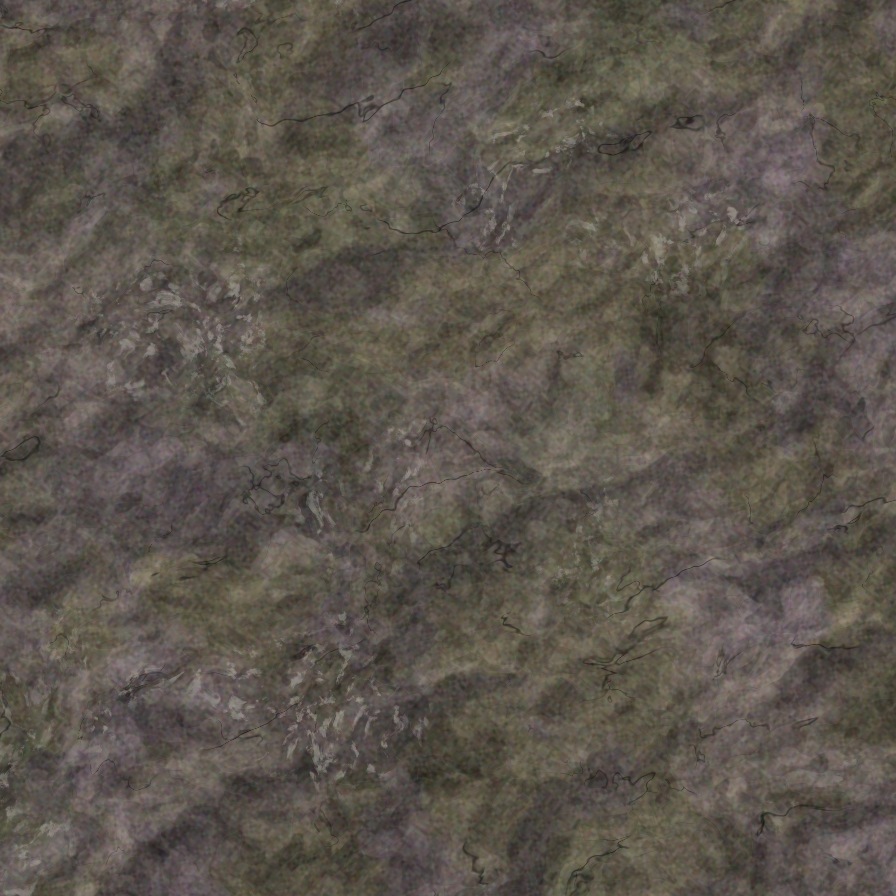
Give the GLSL for this texture, as a WebGL 2 fragment shader.

```glsl
#version 300 es
precision highp float;

uniform vec2 u_resolution;
out vec4 fragColor;

float hash(vec2 cell) {
    uvec2 q = uvec2(ivec2(cell)) * uvec2(1597u, 3812u) + uvec2(7919u, 977u);
    uint n = (q.x ^ (q.y * 2654u)) * 747796u + q.y * 28913u;
    n = (n ^ (n >> 15)) * 739391u;
    n = (n ^ (n >> 13)) * 277803u;
    n ^= n >> 16;
    return float(n & 65535u) / 65535.0;
}

float noise(vec2 p) {
    vec2 i = floor(p), f = fract(p);
    f = f * f * f * (f * (f * 6.0 - 15.0) + 10.0);
    return mix(mix(hash(i), hash(i + vec2(1, 0)), f.x),
               mix(hash(i + vec2(0, 1)), hash(i + vec2(1, 1)), f.x), f.y);
}

float fbm(vec2 p) {
    float sum = 0.0, amplitude = 0.5;
    for (int i = 0; i < 5; i++) {
        sum += amplitude * noise(p);
        p = mat2(0.8, 0.6, -0.6, 0.8) * p * 2.03 + 17.3;
        amplitude *= 0.54;
    }
    return sum / 1.037;
}

// Random tone of the nearest cell, fading to zero along its border
float facets(vec2 p) {
    vec2 base = floor(p);
    float nearest = 9.0, second = 9.0, tone = 0.0;
    for (int y = -1; y <= 1; y++) {
        for (int x = -1; x <= 1; x++) {
            vec2 cell = base + vec2(x, y);
            vec2 site = cell + vec2(hash(cell), hash(cell + 53.0));
            float d = distance(p, site);
            if (d < nearest) {
                second = nearest;
                nearest = d;
                tone = hash(cell + 91.0) - 0.5;
            } else {
                second = min(second, d);
            }
        }
    }
    return tone * smoothstep(0.0, 0.12, second - nearest);
}

// Slope of a rough surface lit from the upper left
float chiselled(vec2 p) {
    return fbm(p + vec2(0.16, -0.3)) - fbm(p - vec2(0.16, -0.3));
}

// Thin broken line along the middle contour of a noise field
float crack(vec2 p, float width) {
    float line = 1.0 - smoothstep(0.0, width, abs(fbm(p) - 0.5));
    return line * smoothstep(0.58, 0.8, noise(p * 1.7 + 41.0));
}

void main() {
    vec2 uv = gl_FragCoord.xy / u_resolution;
    vec2 warp = vec2(fbm(uv * 6.0 + 3.0), fbm(uv * 6.0 + 29.0)) - 0.5;
    vec2 p = uv + 0.09 * warp;

    // Axes along and across the sloping beds
    vec2 bed = mat2(0.89, -0.46, 0.46, 0.89) * p;

    // Ledges: a pale lip above a soft shadow
    float layer = fract(bed.y * 6.0 + 1.4 * (fbm(bed * vec2(2.4, 3.0) + 8.0) - 0.5) + 0.35);
    float presence = smoothstep(0.38, 0.6, fbm(bed * vec2(4.0, 7.0) + 60.0));
    float shadow = smoothstep(0.6, 0.9, layer) * (1.0 - smoothstep(0.95, 1.0, layer)) * presence;
    float lip = smoothstep(0.0, 0.05, layer) * (1.0 - smoothstep(0.05, 0.35, layer)) * presence;

    // Mineral tints
    vec3 color = mix(vec3(0.342, 0.319, 0.263), vec3(0.392, 0.355, 0.337),
                     smoothstep(0.43, 0.62, fbm(p * 6.0 + 70.0)));
    color = mix(color, vec3(0.347, 0.346, 0.28), 0.45 * smoothstep(0.56, 0.7, fbm(bed * vec2(4.0, 6.0) + 110.0)));
    color = mix(color, vec3(0.375, 0.335, 0.37), 0.5 * smoothstep(0.55, 0.7, fbm(p * 9.0 + 150.0)));

    // Broad relief, chipped faces and slanting striations
    float relief = 0.36 * (fbm(p * 6.0 + 190.0) - 0.5);
    relief += 0.30 * (fbm(bed * vec2(16.0, 34.0) + 210.0) - 0.5);
    relief += 0.30 * chiselled(bed * vec2(15.0, 24.0) + 130.0);
    relief += 0.34 * chiselled(p * 48.0 + 170.0);
    relief += 0.12 * facets(bed * vec2(9.0, 13.0) + 20.0);
    relief += 0.20 * facets((p + 0.05 * warp.yx) * 27.0 + 40.0);
    relief += 0.22 * facets(bed * vec2(50.0, 70.0) + 60.0);
    color *= 1.0 + relief;

    // Ledge tones keep part of the surface relief
    color = mix(color, vec3(0.275, 0.25, 0.242) * (1.0 + 0.8 * relief), 0.7 * shadow);
    float worn = smoothstep(0.45, 0.64, fbm(p * 26.0 + 230.0));
    color = mix(color, vec3(0.465, 0.432, 0.39) * (1.0 + 0.8 * relief), lip * (0.08 + 0.6 * worn));

    // Short fractures along the beds and across the faces
    color *= 1.0 - 0.4 * crack(bed * vec2(5.0, 14.0) + 250.0, 0.018);
    color *= 1.0 - 0.3 * crack(p * 13.0 + 270.0, 0.016);

    // Sparse pale flecks
    float fleckArea = smoothstep(0.6, 0.78, fbm(p * 5.0 + 310.0) + 0.06 * lip);
    float flecks = fleckArea * smoothstep(0.54, 0.76, fbm(p * 95.0 + 330.0));
    color = mix(color, vec3(0.64, 0.62, 0.59), 0.6 * flecks);

    // Fine tinted grain on a turned grid
    vec2 grit = mat2(0.8, 0.6, -0.6, 0.8) * uv;
    vec3 tint = vec3(noise(grit * 190.0), noise(grit * 190.0 + 300.0), noise(grit * 190.0 + 600.0)) - 0.5;
    color += 0.04 * tint + 0.085 * (noise(grit * 270.0 + 900.0) - 0.5);

    fragColor = vec4(color, 1.0);
}
```
